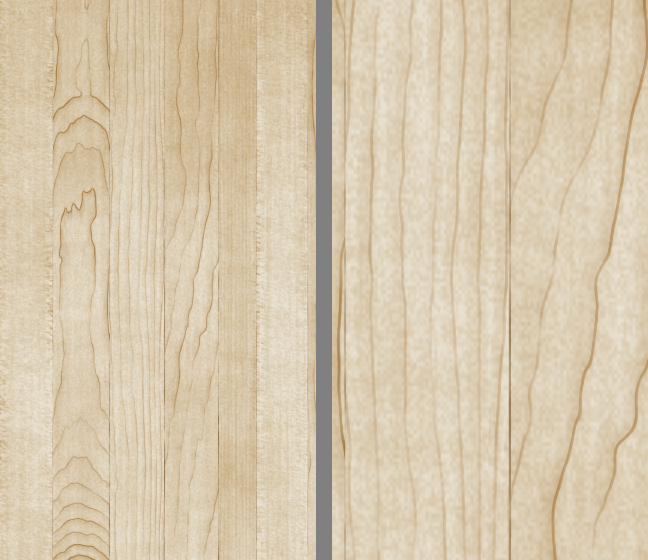
Left, the full canvas; right, a detail of the centre.
This texture is drawn by a Shadertoy shader. Its source:

```glsl
// Pale maple planks: seven upright boards of unequal width, butted edge to edge.
// Growth lines are contours of a warped height field per board (arched, wavy,
// slanted or straight), laid over stretched noise for fibre, flecks and mottling.

#define PALE vec3(0.885, 0.840, 0.755)
#define TAN vec3(0.755, 0.635, 0.440)
#define BROWN vec3(0.650, 0.470, 0.235)
#define LINE_WIDTH 0.0008
#define HALO_WIDTH 0.0062
#define SEAM_WIDTH 0.0006
#define FIBRE 0.21
#define FLECK 0.22
#define MOTTLE 0.33
#define SPECKLE 0.17

const int BOARDS = 7;
const float EDGE[8] = float[8](0.0, 0.167, 0.347, 0.521, 0.692, 0.811, 0.974, 1.12);
const float TONE[7] = float[7](0.02, 0.10, 0.0, 0.07, 0.19, 0.02, 0.12);
const float LINES[7] = float[7](0.0, 1.0, 0.46, 0.82, 0.16, 0.0, 0.95);
const float RAYS[7] = float[7](1.0, 0.25, 0.4, 0.3, 0.45, 0.9, 0.2);
const float SEAMS[7] = float[7](0.0, 0.4, 0.7, 0.9, 0.9, 0.5, 0.5);

float hash(vec2 p) {
    vec3 q = fract(vec3(p.xyx) * 0.1031);
    q += dot(q, q.yzx + 33.33);
    return fract((q.x + q.y) * q.z);
}

// Value noise in -1..1
float noise(vec2 p) {
    vec2 i = floor(p), f = fract(p);
    f = f * f * (3.0 - 2.0 * f);
    float low = mix(hash(i), hash(i + vec2(1, 0)), f.x);
    float high = mix(hash(i + vec2(0, 1)), hash(i + vec2(1, 1)), f.x);
    return 2.0 * mix(low, high, f.y) - 1.0;
}

// Position across a board, -1 at its left edge and 1 at its right
float across(int board, float x) {
    return 2.0 * (x - EDGE[board]) / (EDGE[board + 1] - EDGE[board]) - 1.0;
}

// Height field whose half-way steps are the growth lines
float growth(int board, vec2 uv) {
    float u = across(board, uv.x), y = uv.y;
    vec2 seed = vec2(float(board) * 17.3 + 40.0, 9.0);
    float sway = noise(vec2(u * 1.2, y * 6.0) + seed);
    float ripple = noise(vec2(u * 4.0, y * 22.0) + seed);
    float jag = noise(vec2(u * 9.0, y * 60.0) + seed);
    if (board == 1) {                       // stacked arches around a long tongue
        float t = min(y - 0.47, 0.36);
        return 0.1 * t + 71.0 * t * t * t + 1.15 * u * u + 0.45 * sway
             + 0.20 * ripple + 0.05 * jag;
    }
    if (board == 3)                         // slanted below, upright above
        return 1.5 * u - 5.2 * min(y, 0.64) - 0.6 * y + 0.5 * sway
             + 0.14 * ripple + 0.05 * jag;
    if (board == 4)                         // close straight grain
        return 5.0 * u + 0.25 * sway;
    if (board == 6)                         // sliver with bent lines
        return 2.2 * u + 0.9 * sway + 0.15 * ripple;
    return 3.4 * u + 0.8 * u * u + 0.65 * sway + 0.10 * ripple + 0.05 * jag;
}

// Thin, uneven line with a soft stain on one side
float growthLines(int board, vec2 uv, float aspect, float px) {
    const float e = 0.0006;
    float h = growth(board, uv);
    vec2 slope = vec2(growth(board, uv + vec2(e / aspect, 0)) - h,
                      growth(board, uv + vec2(0, e)) - h) / e;
    float s = (fract(h) - 0.5) / max(length(slope), 4.0);
    float core = 1.0 - smoothstep(LINE_WIDTH - 0.4 * px, LINE_WIDTH + 0.7 * px, abs(s));
    float halo = exp(-abs(s) / (s < 0.0 ? HALO_WIDTH : HALO_WIDTH * 0.2));
    float id = floor(h) * 7.1 + 50.0 + float(board) * 3.7;
    float vary = 0.68 + 0.45 * noise(vec2(id, uv.y * 9.0)) + 0.25 * noise(vec2(id, uv.y * 75.0));
    return (0.48 * core + 0.36 * halo) * max(vary, 0.12) * LINES[board];
}

void mainImage(out vec4 fragColor, in vec2 fragCoord) {
    vec2 uv = fragCoord / iResolution.xy;
    float aspect = iResolution.x / iResolution.y, px = 1.0 / iResolution.y;
    vec2 p = vec2(uv.x * aspect, uv.y);

    // Find the board, blend its tone and gather the worn, broken seams
    int board = 0;
    float tone = TONE[0], seam = 0.0;
    for (int i = 1; i < BOARDS; i++) {
        float d = (uv.x - EDGE[i]) * aspect;
        if (d > 0.0) board = i;
        tone = mix(tone, TONE[i], smoothstep(-px, px, d));
        float wear = 0.45 + 0.55 * noise(vec2(float(i) * 5.7, uv.y * 13.0))
                   + 0.4 * noise(vec2(float(i) * 9.1, uv.y * 80.0));
        float gap = 1.0 - smoothstep(SEAM_WIDTH - 0.4 * px, SEAM_WIDTH + 0.7 * px, abs(d));
        seam = max(seam, gap * clamp(wear, 0.12, 0.9) * SEAMS[i] * mix(1.0, 0.5, uv.y));
    }
    float u = across(board, uv.x);
    vec2 seed = vec2(float(board) * 31.0 + 20.0, 60.0);

    // Broad colour: warmer at the top, soft bands, clouds and long streaks
    float stain = 0.05 + tone + 0.36 * smoothstep(0.45, 1.05, uv.y);
    stain += MOTTLE * (0.42 * noise(p * vec2(14, 7) + seed)
                     + 0.25 * noise(p * vec2(22, 50) + seed)
                     + 0.22 * noise(p * vec2(75, 1.7) + seed));

    // Upright fibre and fine pores
    float fibre = noise(p * vec2(230, 5) + seed) + 0.6 * noise(p * vec2(480, 60) + seed);
    stain += FIBRE * fibre * (board == 4 || board == 5 ? 0.6 : 0.38);

    // Short sideways ray flecks, strongest towards board edges
    vec2 r = vec2(p.x * 130.0, p.y * 320.0 + p.x * 60.0) + seed;
    float rays = noise(r) + 0.6 * noise(r * 1.7);
    float rim = smoothstep(0.55, 0.95, abs(u));
    stain += FLECK * rays * RAYS[board] * (0.5 + 0.5 * rim);
    float patches = smoothstep(0.1, 0.7, noise(vec2(u * 2.0, p.y * 7.0) + seed));
    stain += 0.4 * patches * rim * max(rays, 0.0) * RAYS[board];
    stain += SPECKLE * noise(p * vec2(560, 420));

    vec3 color = mix(PALE, TAN, clamp(stain, -0.2, 1.1));
    color = mix(color, BROWN, clamp(growthLines(board, uv, aspect, px), 0.0, 0.9));
    color = mix(color, BROWN * 0.7, seam);
    fragColor = vec4(color, 1.0);
}
```
